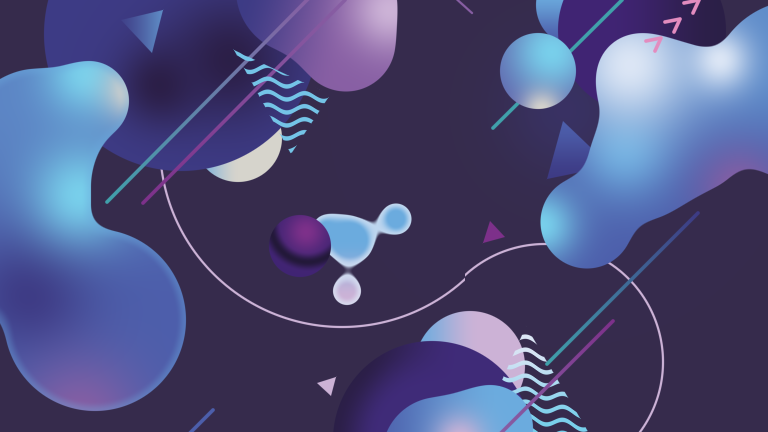
Write a WebGL 1 fragment shader that draws this background.

```glsl
precision highp float;
// Abstract backdrop: glossy fluid blobs, shaded spheres, thin strokes and wavy
// patches over deep violet. Blobs are blended circles coloured by soft spots
// of light; all parts are painted back to front by signed distance.
uniform vec2 u_resolution;

const vec3 VIOLET = vec3(.21, .17, .3);
const vec3 NIGHT = vec3(.17, .12, .28);
const vec3 PURPLE = vec3(.25, .14, .45);
const vec3 INDIGO = vec3(.24, .23, .52);
const vec3 BLUE = vec3(.3, .37, .67);
const vec3 SKY = vec3(.42, .67, .87);
const vec3 CYAN = vec3(.47, .81, .92);
const vec3 ICE = vec3(.86, .9, .96);
const vec3 LILAC = vec3(.8, .7, .84);
const vec3 CREAM = vec3(.84, .83, .8);
const vec3 MAUVE = vec3(.53, .37, .64);
const vec3 MAGENTA = vec3(.49, .19, .54);
const vec3 TEAL = vec3(.25, .63, .67);

vec2 p;
vec3 col = VIOLET;
float pixel;

void paint(vec3 ink, float d) {
  col = mix(col, ink, 1. - smoothstep(-pixel, pixel, d * 1.4));
}

// Tints a colour around a centre
void spot(inout vec3 ink, vec3 tint, float x, float y, float r) {
  vec2 q = (p - vec2(x, y)) / r;
  ink = mix(ink, tint, exp(-dot(q, q)));
}

float ball(float x, float y, float r) {
  return length(p - vec2(x, y)) - r;
}

float blend(float a, float b) {
  float h = max(.25 - abs(a - b), 0.);
  return min(a, b) - h * h;
}

// Position along a segment (x) and distance from it (y)
vec2 segment(vec2 a, vec2 b) {
  float t = clamp(dot(p - a, b - a) / dot(b - a, b - a), 0., 1.);
  return vec2(t, length(p - mix(a, b, t)));
}

void stroke(vec2 a, vec2 b, vec3 from, vec3 to) {
  vec2 s = segment(a, b);
  paint(mix(from, to, s.x), s.y - .018);
}

float edge(vec2 q, vec2 a, vec2 b) {
  vec2 n = normalize(b - a);
  return n.x * (q.y - a.y) - n.y * (q.x - a.x);
}

float triangle(vec2 a, vec2 b, vec2 c) {
  float s = -sign(edge(c, a, b));
  return max(s * edge(p, a, b), max(s * edge(p, b, c), s * edge(p, c, a)));
}

float waves(float tilt) {
  float y = p.y - tilt * p.x + .035 * sin(p.x * 17.);
  return abs(mod(y, .13) - .065) - .022;
}

void main() {
  // The canvas is 4.32 units tall, with y running downward
  pixel = 4.32 / u_resolution.y;
  p = vec2(gl_FragCoord.x, u_resolution.y - gl_FragCoord.y) * pixel;
  spot(col, mix(VIOLET, INDIGO, .4), 5.65, 1.1, .6);

  // Thin ribbon of two tangent arcs
  float d = p.x < 4.65 ? max(abs(ball(3.42, 1.45, 1.82)), 1.5 - p.y)
                       : abs(ball(5.45, 3.62, 1.18));
  paint(LILAC, d - .011);
  paint(MAUVE, segment(vec2(4.52, -.05), vec2(4.72, .13)).y - .011);

  // Upper left sphere over a pale crescent
  paint(mix(SKY, CREAM, smoothstep(1.9, 2.4, p.x)), ball(2.38, 1.38, .44));
  vec3 ink = INDIGO;
  spot(ink, NIGHT, 2.3, .6, .6);
  spot(ink, NIGHT, 1.6, .85, .4);
  paint(ink, ball(1.81, .34, 1.37));
  ink = mix(INDIGO, SKY, smoothstep(1.1, 1.9, p.x));
  paint(ink, triangle(vec2(1.21, .2), vec2(1.63, .1), vec2(1.52, .53)));

  // Hanging pink blob
  d = blend(ball(3.46, .42, .495), ball(3., -.1, .64));
  d = blend(d, ball(3.6, 0., .36));
  ink = mix(INDIGO, MAUVE, smoothstep(2.4, 3.6, p.x + p.y * .3));
  spot(ink, LILAC, 3.9, .1, .4);
  paint(ink, d);

  stroke(vec2(1.07, 2.02), vec2(3.1, -.03), TEAL, MAUVE);
  stroke(vec2(1.43, 2.03), vec2(3.45, 0.), MAGENTA, MAUVE);
  d = triangle(vec2(2.34, .5), vec2(3.3, .95), vec2(2.91, 1.54));
  paint(mix(SKY, CYAN, .7), max(d, waves(.04)));

  // Large left blob
  d = blend(ball(.4, 1.25, .55), ball(.89, 1.01, .4));
  d = blend(d, segment(vec2(.23, 1.5), vec2(.23, 2.5)).y - .68);
  d = blend(d, ball(.95, 3.2, .91));
  ink = mix(mix(BLUE, SKY, .5), BLUE, smoothstep(1., 3., p.y));
  spot(ink, INDIGO, .3, 2.95, .6);
  spot(ink, CYAN, .8, 1.95, .5);
  spot(ink, CYAN, .85, .75, .4);
  spot(ink, CREAM, 1.32, .9, .28);
  spot(ink, MAUVE, .8, 4.2, .6);
  paint(mix(ink, SKY, .35 * smoothstep(-.1, 0., d)), d);

  // Upper right spheres, stroke and triangle
  paint(mix(SKY, BLUE, smoothstep(-.1, .45, p.y)), ball(5.78, .05, .42));
  paint(mix(PURPLE, NIGHT, smoothstep(6.1, 7.2, p.x)), ball(6.42, .3, .84));
  stroke(vec2(4.93, 1.28), vec2(6.22, 0.), TEAL, TEAL);
  ink = mix(BLUE, MAUVE, .3);
  spot(ink, CYAN, 5.52, .52, .45);
  spot(ink, CREAM, 5.42, 1.1, .2);
  paint(ink, ball(5.38, .71, .38));
  ink = mix(BLUE, INDIGO, smoothstep(1.2, 1.8, p.y));
  paint(ink, triangle(vec2(5.63, 1.21), vec2(5.47, 1.79), vec2(6.1, 1.66)));

  // Large right blob
  d = blend(ball(6.4, .77, .435), ball(6.8, 1.2, .76));
  d = blend(d, ball(6.4, 1.68, .53));
  d = blend(d, ball(5.87, 2.22, .465));
  d = blend(d, ball(8., .9, .9));
  ink = mix(mix(BLUE, SKY, .6), BLUE, smoothstep(.7, 1.9, p.y));
  spot(ink, SKY, 6.25, 1.5, .5);
  spot(ink, ICE, 6.3, .65, .6);
  spot(ink, ICE, 7.2, .6, .3);
  spot(ink, MAUVE, 7.4, 1.9, .4);
  spot(ink, CYAN, 5.42, 2.25, .35);
  paint(ink, d);
  for (int i = 0; i < 3; i++) {
    vec2 tip = vec2(6.61, .38) + float(i) * vec2(.19, -.19);
    d = min(segment(tip, tip - vec2(.15, -.03)).y, segment(tip, tip - vec2(.06, -.13)).y);
    paint(vec3(.89, .55, .75), d - .018);
  }

  // Small central blob and dark sphere
  d = blend(ball(3.5, 2.4, .24), ball(3.96, 2.19, .155));
  d = blend(d, ball(3.47, 2.91, .14));
  d = blend(d, ball(3.25, 2.28, .11));
  ink = mix(SKY, LILAC, smoothstep(2.4, 3., p.y));
  paint(mix(ink, ICE, smoothstep(-.08, 0., d) * .75), d);
  ink = PURPLE;
  spot(ink, MAGENTA, 3.06, 2.32, .2);
  ink = mix(ink, NIGHT * .8, smoothstep(.1, 0., abs(ball(3.08, 2.25, .37))));
  paint(ink, ball(3., 2.46, .31));

  // Lower spheres, wavy patch and blob
  paint(mix(SKY, LILAC, smoothstep(4.1, 4.8, p.x)), ball(4.7, 3.66, .55));
  d = ball(4.32, 4.4, .99);
  ink = mix(PURPLE, INDIGO, .3);
  paint(mix(ink, NIGHT, smoothstep(-.45, 0., d) * smoothstep(4.6, 3.6, p.x)), d);
  d = triangle(vec2(5.26, 3.26), vec2(5.9, 4.35), vec2(4.8, 4.3));
  paint(mix(ICE, CYAN, smoothstep(3.4, 4.3, p.y)), max(d, waves(.14)));
  d = blend(ball(4.9, 4.28, .43), ball(4.4, 4.55, .58));
  ink = mix(BLUE, SKY, smoothstep(3.6, 5., p.x));
  spot(ink, LILAC, 4.6, 4.4, .25);
  paint(ink, d);

  // Loose strokes and triangles
  stroke(vec2(5.47, 3.64), vec2(6.98, 2.13), TEAL, INDIGO);
  stroke(vec2(5., 4.34), vec2(6.13, 3.21), MAUVE, MAGENTA);
  stroke(vec2(1.88, 4.35), vec2(2.13, 4.1), BLUE, BLUE);
  paint(MAGENTA, triangle(vec2(4.9, 2.21), vec2(4.83, 2.43), vec2(5.05, 2.37)));
  paint(LILAC, triangle(vec2(3.17, 3.83), vec2(3.36, 3.77), vec2(3.31, 3.96)));
  gl_FragColor = vec4(col, 1.);
}
```
